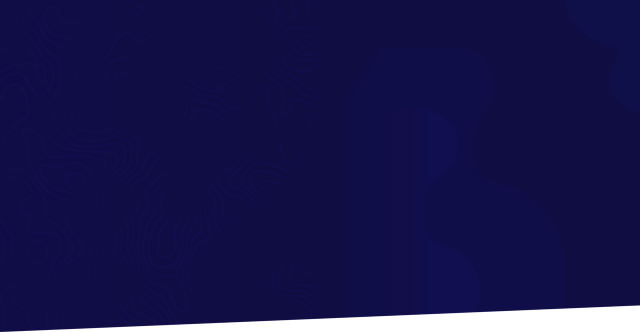
Reproduce this background procedurally as a Shadertoy shader.

```glsl
vec2 hashGradient(vec2 cell) {
    vec2 h = fract(cell * vec2(0.1031, 0.1173));
    h += dot(h, h.yx + 33.33);
    float angle = 6.2832 * fract((h.x + h.y) * h.x * 7.31);
    return vec2(cos(angle), sin(angle));
}

float gradientNoise(vec2 p) {
    vec2 i = floor(p), f = fract(p);
    vec2 u = f * f * f * (f * (f * 6.0 - 15.0) + 10.0);
    vec2 e = vec2(0.0, 1.0);
    float low = mix(dot(hashGradient(i), f),
                    dot(hashGradient(i + e.yx), f - e.yx), u.x);
    float high = mix(dot(hashGradient(i + e), f - e),
                     dot(hashGradient(i + 1.0), f - 1.0), u.x);
    return mix(low, high, u.y);
}

float roundBox(vec2 p, vec2 low, vec2 high, float radius) {
    vec2 d = abs(p - 0.5 * (low + high)) - 0.5 * (high - low) + radius;
    return length(max(d, 0.0)) + min(max(d.x, d.y), 0.0) - radius;
}

float smoothMin(float a, float b, float k) {
    float h = max(k - abs(a - b), 0.0) / k;
    return min(a, b) - 0.25 * h * h * k;
}

float hill(vec2 p, vec2 center, vec2 size) {
    vec2 d = (p - center) / size;
    return exp(-dot(d, d));
}

// Faint, broken contour lines of a noisy terrain
float contours(vec2 p, float pixel) {
    float height = 0.0, amplitude = 0.5;
    vec2 q = p * 3.2 + 4.7;
    for (int i = 0; i < 3; i++) {
        height += amplitude * gradientNoise(q);
        q = q * 2.03 + 3.1;
        amplitude *= 0.42;
    }
    height += 0.5 * hill(p, vec2(0.48, 0.27), vec2(0.17, 0.22));
    height += 0.35 * hill(p, vec2(0.75, 0.14), vec2(0.12, 0.18));
    height += 0.35 * hill(p, vec2(0.5, 0.68), vec2(0.22, 0.2));
    float level = height * 15.0;
    float slope = max(fwidth(level) / pixel, 4.0);
    float dist = abs(fract(level) - 0.5) / slope;
    float line = 1.0 - smoothstep(0.0, max(0.0035, 1.2 * pixel), dist);
    float patches = smoothstep(-0.2, 0.25, gradientNoise(p * 5.0 + 9.0));
    return line * mix(0.15, 1.0, patches) * (1.0 - smoothstep(0.92, 1.02, p.x));
}

void mainImage(out vec4 fragColor, in vec2 fragCoord) {
    float pixel = 1.0 / iResolution.y;
    vec2 p = fragCoord / iResolution.xy * vec2(1.92, 1.0);

    vec3 navy = vec3(0.062, 0.05, 0.262);
    vec3 color = navy + vec3(0.002, 0.0, 0.014) * (1.0 - smoothstep(0.0, 1.0, p.x));
    color = mix(color, vec3(0.07, 0.066, 0.35), 0.45 * contours(p, pixel));

    // Wide wavy panel, fading in from the left
    float panel = roundBox(p, vec2(0.8, 0.63), vec2(1.48, 0.857), 0.112);
    panel = smoothMin(panel, roundBox(p, vec2(0.8, -0.5), vec2(1.42, 0.75), 0.05), 0.06);
    panel = smoothMin(panel, roundBox(p, vec2(0.8, -0.5), vec2(1.69, 0.45), 0.24), 0.09);
    float fadeStart = 1.0 + 0.08 * smoothstep(0.7, 0.85, p.y);
    float fade = smoothstep(fadeStart, fadeStart + 0.12, p.x);
    float panelMask = (1.0 - smoothstep(-pixel, pixel, panel)) * fade;
    color = mix(color, vec3(0.057, 0.056, 0.284), panelMask);

    // Inner lobes with a violet seam on their left
    float lobes = length(p - vec2(1.275, 0.562)) - 0.1;
    lobes = smoothMin(lobes, length(p - vec2(1.295, 0.12)) - 0.145, 0.06);
    lobes = smoothMin(lobes, roundBox(p, vec2(1.0, -0.5), vec2(1.27, 0.66), 0.03), 0.07);
    float lobeMask = 1.0 - smoothstep(-pixel, pixel, lobes);
    float seam = smoothstep(1.13, 1.23, p.x) * (1.0 - smoothstep(1.24, 1.26, p.x));
    color = mix(color, vec3(0.065, 0.06, 0.315), lobeMask * smoothstep(1.2, 1.32, p.x));
    color = mix(color, vec3(0.076, 0.052, 0.29), 0.8 * lobeMask * seam);

    // Lobes in the upper right corner
    float corner = length(p - vec2(1.86, 1.03)) - 0.17;
    corner = smoothMin(corner, length(p - vec2(1.93, 0.76)) - 0.1, 0.05);
    corner = smoothMin(corner, roundBox(p, vec2(1.88, 0.7), vec2(2.2, 1.2), 0.02), 0.04);
    color = mix(color, vec3(0.058, 0.057, 0.29), 1.0 - smoothstep(-pixel, pixel, corner));

    // White slanted base
    float slant = p.y - 0.0417 * p.x;
    color = mix(vec3(1.0), color, smoothstep(-0.7 * pixel, 0.7 * pixel, slant));
    fragColor = vec4(color, 1.0);
}
```
